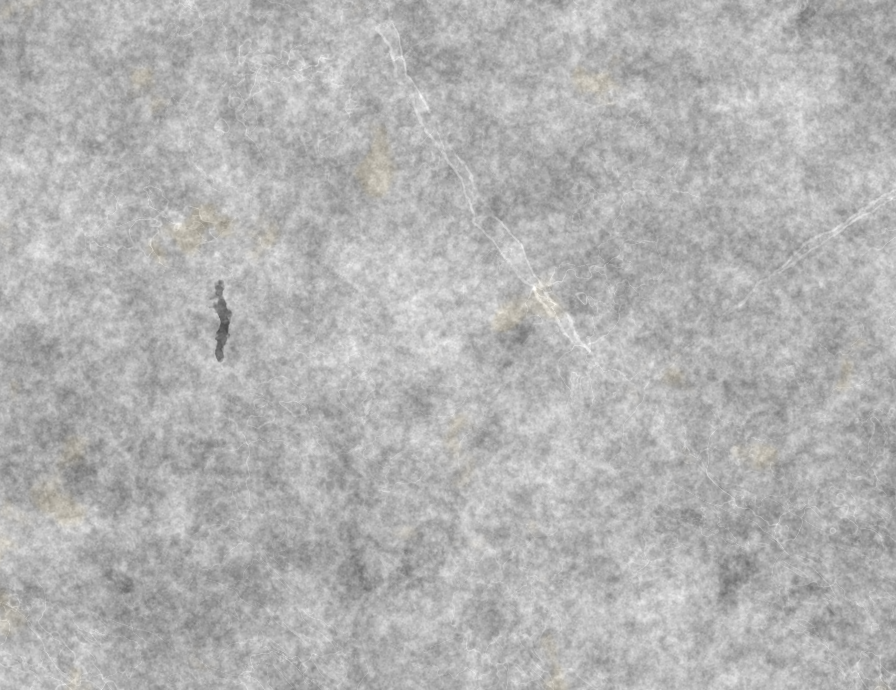
A WebGL 2 fragment shader for this texture:

```glsl
#version 300 es
precision highp float;
precision highp int;
// Honed grey limestone: cloudy fine grain, pale hairlines, two broken calcite veins, dark pits.

uniform vec2 u_resolution;
out vec4 fragColor;

// Tone
const float BASE_TONE = 0.706;
const float CLOUD_GAIN = 0.10;
const float MOTTLE_GAIN = 0.13;
const float GRAIN_GAIN = 0.155;
const float HAIRLINE_GAIN = 0.060;
const float VEIN_GAIN = 0.14;
const float STAIN_GAIN = 0.13;
const float SCAR_GAIN = 0.30;
const vec3 OCHRE_TINT = vec3(0.025, 0.008, -0.035);

// Feature frequencies, per canvas height
const float CLOUD_FREQ = 3.5;
const float MOTTLE_FREQ = 20.0;
const float GRAIN_FREQ = 95.0;

// Veins and marks, in canvas heights
const vec2 MAIN_START = vec2(0.53, 1.02);
const vec2 MAIN_END = vec2(1.18, 0.18);
const vec2 SIDE_START = vec2(1.32, 0.73);
const vec2 SIDE_END = vec2(0.91, 0.40);
const vec2 SCAR_CENTER = vec2(0.324, 0.54);
const vec2 SCAR_SIZE = vec2(0.014, 0.055);
const vec2 STAIN_CENTER = vec2(0.67, 0.41);

float hash(vec2 cell) {
    uvec2 q = uvec2(ivec2(cell)) * uvec2(1597334677u, 3812015801u);
    uint h = (q.x ^ q.y) * 1597334677u;
    h = (h ^ (h >> 15)) * 2246822519u;
    return float((h ^ (h >> 13)) >> 8) / 16777216.0;
}

// Smooth value noise in -1..1
float noise(vec2 p) {
    vec2 i = floor(p), f = fract(p);
    f = f * f * (3.0 - 2.0 * f);
    float low = mix(hash(i), hash(i + vec2(1, 0)), f.x);
    float high = mix(hash(i + vec2(0, 1)), hash(i + vec2(1, 1)), f.x);
    return 2.0 * mix(low, high, f.y) - 1.0;
}

float fbm(vec2 p, int octaves, float gain) {
    const mat2 TURN = mat2(1.6, 1.2, -1.2, 1.6);
    float sum = 0.0, amp = 1.0, total = 0.0;
    for (int i = 0; i < octaves; i++) {
        sum += amp * noise(p);
        total += amp;
        amp *= gain;
        p = TURN * p + 17.3;
    }
    return sum / total;
}

// Thin ragged line along the zero level of a noise field
float hairline(vec2 p, float width) {
    return 1.0 - smoothstep(0.0, width, abs(fbm(p, 5, 0.55)));
}

// Bowed vein: x = signed distance from its axis, y = position from start to end
vec2 veinAxis(vec2 p, vec2 a, vec2 b, float bow) {
    vec2 dir = normalize(b - a), r = p - a;
    float t = dot(r, dir) / distance(a, b);
    return vec2(dot(r, vec2(-dir.y, dir.x)) - bow * 4.0 * t * (1.0 - t), t);
}

// Pale filling between two bright, ragged rims
float veinLight(vec2 p, vec2 axis, float halfWidth) {
    float d = abs(axis.x + 0.014 * fbm(p * 16.0, 5, 0.6));
    float w = halfWidth * max(0.15, 0.75 + 1.1 * noise(p * 11.0 + 4.0));
    float filling = 1.0 - smoothstep(w * 0.7, w + 0.003, d);
    float rim = 1.0 - smoothstep(0.0005, 0.0035, abs(d - w));
    float broken = smoothstep(-0.35, 0.25, fbm(p * 34.0 + 9.0, 3, 0.6));
    return (0.4 * filling + 0.75 * rim) * mix(0.35, 1.0, broken);
}

void main() {
    vec2 p = gl_FragCoord.xy / u_resolution.y;
    vec2 warp = vec2(fbm(p * 6.0, 4, 0.5), fbm(p * 6.0 + 31.0, 4, 0.5));
    vec2 q = p + 0.035 * warp;

    // Clouds, mottling and grain
    float cloud = fbm(q * CLOUD_FREQ + 5.0, 4, 0.55);
    float tone = BASE_TONE + CLOUD_GAIN * cloud;
    tone += MOTTLE_GAIN * fbm(q * MOTTLE_FREQ + 12.0, 4, 0.65);
    tone += GRAIN_GAIN * fbm(p * GRAIN_FREQ, 3, 0.85);

    // Veins fade towards their lower ends
    vec2 mainAxis = veinAxis(p, MAIN_START, MAIN_END, -0.07);
    vec2 sideAxis = veinAxis(p, SIDE_START, SIDE_END, -0.025);
    float mainFade = mix(1.0, 0.2, smoothstep(0.48, 0.72, mainAxis.y)) * (1.0 - smoothstep(0.9, 1.1, mainAxis.y));
    float sideFade = mix(0.8, 0.45, smoothstep(0.3, 0.7, sideAxis.y)) * (1.0 - smoothstep(0.9, 1.05, sideAxis.y));
    tone += VEIN_GAIN * mainFade * veinLight(p, mainAxis, 0.011);
    tone += VEIN_GAIN * sideFade * veinLight(p + 3.0, sideAxis, 0.004);

    // Hairlines: open network, fine crackle and slanted streaks, denser beside the main vein
    float nearVein = exp(-pow(mainAxis.x / 0.05, 2.0)) * smoothstep(1.2, 0.8, mainAxis.y);
    float patches = smoothstep(-0.15, 0.4, fbm(p * 4.5 + 40.0, 3, 0.5)) + 0.6 * nearVein;
    vec2 slanted = mat2(0.83, 0.56, -0.56, 0.83) * q * vec2(1.0, 1.0);
    float lines = hairline(q * 7.0 + 21.0, 0.022) * (0.3 + patches);
    lines += 0.8 * hairline(q * 19.0 + 53.0, 0.05) * (0.25 + patches);
    float lowBand = smoothstep(0.5, 0.1, p.y);
    lines += hairline(slanted * vec2(5.0, 18.0) + 70.0, 0.04) * (0.25 + 0.6 * lowBand) * (0.2 + patches);
    tone += HAIRLINE_GAIN * lines;

    // Dark stains gather in patches
    float stainZone = smoothstep(0.0, 0.5, fbm(p * 5.0 + 88.0, 3, 0.5));
    stainZone += 0.7 * exp(-dot(p - STAIN_CENTER, p - STAIN_CENTER) / 0.012);
    tone -= STAIN_GAIN * stainZone * smoothstep(0.08, 0.5, fbm(q * 24.0 + 60.0, 4, 0.65));

    // One deep scar with a torn outline
    vec2 s = (p - SCAR_CENTER + 0.012 * vec2(noise(p * 45.0), noise(p * 45.0 + 8.0))) / SCAR_SIZE;
    float scar = 1.0 - smoothstep(0.65, 0.95, length(s) + 0.7 * fbm(p * 60.0, 3, 0.6));
    tone -= SCAR_GAIN * scar;

    // Faint iron colouring
    float ochre = smoothstep(0.38, 0.6, fbm(p * 9.0 + 120.0, 4, 0.5));
    fragColor = vec4(clamp(vec3(tone) + ochre * OCHRE_TINT, 0.0, 1.0), 1.0);
}
```
